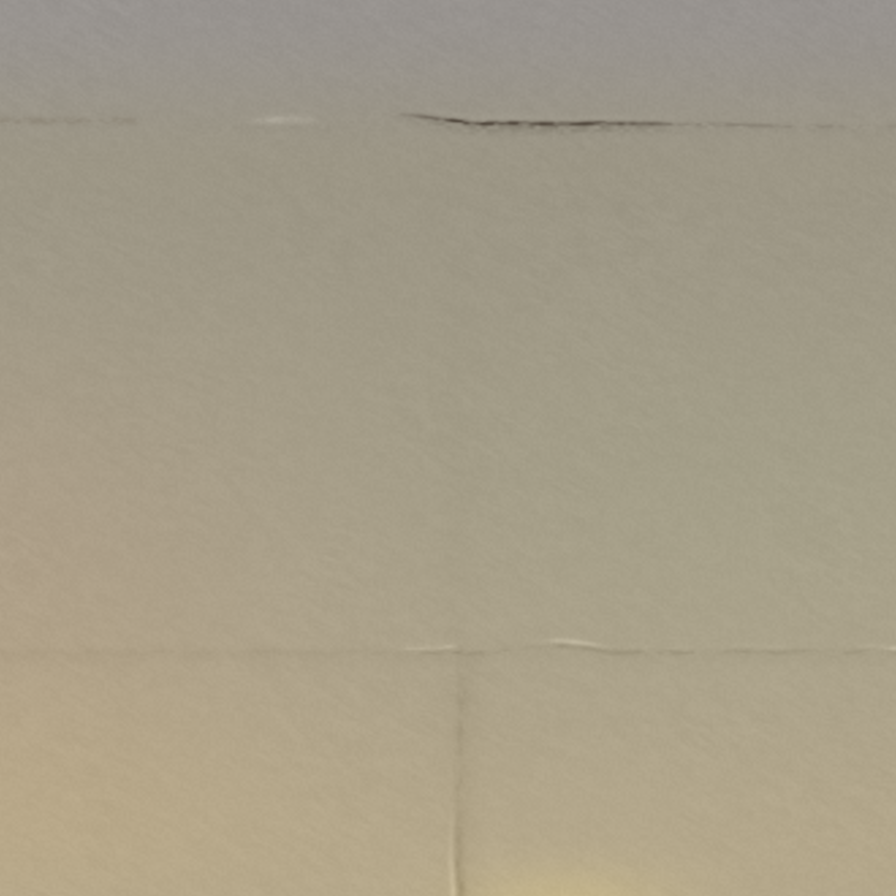
Give the GLSL for this texture, as a WebGL 1 fragment shader.

```glsl
precision highp float;
// Creased sheet of warm grey paper with a dark split, soft folds and a low glow.

uniform vec2 u_resolution;

float hash(vec2 p) {
  vec3 q = fract(vec3(p.xyx) * 0.1031);
  q += dot(q, q.yzx + 33.33);
  return fract((q.x + q.y) * q.z);
}

float noise(vec2 p) {
  vec2 cell = floor(p);
  vec2 f = fract(p);
  f = f * f * (3.0 - 2.0 * f);
  return mix(mix(hash(cell), hash(cell + vec2(1.0, 0.0)), f.x),
             mix(hash(cell + vec2(0.0, 1.0)), hash(cell + 1.0), f.x), f.y);
}

float fbm(vec2 p) {
  float sum = 0.0;
  float gain = 0.5;
  for (int i = 0; i < 3; i++) {
    sum += gain * noise(p);
    p = p * 2.03 + 7.3;
    gain *= 0.5;
  }
  return sum;
}

// Soft line profile around zero distance.
float ridge(float d, float width) {
  return exp(-d * d / (width * width));
}

// Fades in across a..b and out across c..d.
float span(float x, float a, float b, float c, float d) {
  return smoothstep(a, b, x) * (1.0 - smoothstep(c, d, x));
}

float glow(vec2 p, vec2 center, vec2 size) {
  vec2 d = (p - center) / size;
  return exp(-dot(d, d));
}

vec3 paperColor(vec2 p) {
  vec3 c = mix(vec3(0.708, 0.657, 0.545), vec3(0.674, 0.634, 0.543), smoothstep(0.0, 0.30, p.y));
  c = mix(c, vec3(0.642, 0.613, 0.533), smoothstep(0.22, 0.56, p.y));
  c = mix(c, vec3(0.612, 0.588, 0.522), smoothstep(0.48, 0.82, p.y));
  c = mix(c, vec3(0.595, 0.578, 0.562), smoothstep(0.80, 1.0, p.y));
  // Rosy warmth on the left, cooler green on the right
  c += vec3(0.020, 0.000, -0.002) * glow(p, vec2(-0.02, 0.42), vec2(0.30, 0.20));
  c += vec3(0.020, 0.005, -0.010) * glow(p, vec2(0.0, 0.14), vec2(0.36, 0.18));
  c += vec3(-0.006, 0.004, 0.000) * glow(p, vec2(0.85, 0.42), vec2(0.35, 0.22));
  // Light pooling at the lower edge
  c += vec3(0.060, 0.050, 0.000) * glow(p, vec2(0.63, -0.010), vec2(0.12, 0.042));
  return c;
}

// Brightness change from diagonal fibres and fine speckle.
float paperGrain(vec2 p) {
  vec2 fibre = mat2(0.87, 0.5, -0.5, 0.87) * p + 0.012 * fbm(p * 9.0);
  float patchy = 0.5 + noise(p * 11.0 + 4.0);
  float streaks = fbm(fibre * vec2(50.0, 170.0)) - 0.44;
  float speckle = noise(p * 330.0) - 0.5;
  float clouds = fbm(p * 6.0 + 3.0) - 0.44;
  return 0.024 * patchy * streaks + 0.018 * speckle + 0.010 * clouds;
}

vec3 upperCrease(vec3 c, vec2 p) {
  float wobble = 0.0025 * (noise(vec2(p.x * 30.0, 2.0)) - 0.5);
  float line = 0.8615 + 0.012 * (1.0 - smoothstep(0.42, 0.55, p.x))
             - 0.003 * smoothstep(0.72, 0.95, p.x) + wobble;
  float d = p.y - line;
  // Flecks fray the lower lip and interrupt the line
  float fleck = noise(p * vec2(150.0, 260.0));
  float torn = smoothstep(0.15, 0.75, noise(vec2(p.x * 75.0, 9.0)) * 0.6 + fleck * 0.5);
  float core = span(p.x, 0.45, 0.51, 0.69, 0.77);
  float faint = span(p.x, 0.42, 0.46, 0.85, 1.15);
  float ink = 0.62 * core * (0.6 + 0.4 * torn) + 0.20 * faint * torn;
  c = mix(c, vec3(0.33, 0.29, 0.25), ink * ridge(d, 0.0027));
  c -= 0.060 * (core + 0.35 * faint) * fleck * ridge(d + 0.005, 0.007);
  c += 0.018 * core * ridge(d - 0.006, 0.004);
  // Broken continuation toward the left edge
  float e = p.y - 0.864 - wobble;
  c -= vec3(0.040, 0.046, 0.050) * torn * span(p.x, -0.1, 0.0, 0.13, 0.18) * ridge(e, 0.0045);
  c += 0.055 * span(p.x, 0.26, 0.31, 0.32, 0.37) * (0.5 + fleck) * ridge(e - 0.001, 0.0045);
  c -= 0.018 * fleck * span(p.x, 0.15, 0.30, 0.36, 0.45) * ridge(e + 0.006, 0.006);
  return c;
}

vec3 lowerFold(vec3 c, vec2 p) {
  float wobble = 0.003 * (noise(vec2(p.x * 38.0, 13.0)) - 0.5);
  float line = 0.277 + 0.006 * span(p.x, 0.57, 0.60, 0.61, 0.69) + wobble;
  float d = p.y - line;
  float fleck = noise(p * vec2(110.0, 240.0) + 40.0);
  float broken = smoothstep(0.25, 0.8, 0.6 * noise(vec2(p.x * 45.0, 21.0)) + 0.5 * fleck);
  float lit = span(p.x, 0.42, 0.47, 0.50, 0.515) + span(p.x, 0.59, 0.62, 0.65, 0.69)
            + span(p.x, 0.95, 0.99, 1.1, 1.2) + 0.3 * span(p.x, 0.68, 0.74, 0.82, 0.95);
  float shade = 0.25 + 0.75 * span(p.x, 0.40, 0.50, 0.70, 1.3);
  c += 0.075 * lit * (0.25 + 0.75 * broken) * ridge(d - 0.001, 0.0032);
  c -= 0.045 * shade * broken * ridge(d + 0.0045, 0.0033);
  c -= 0.010 * ridge(d + 0.008, 0.010);
  return c;
}

vec3 verticalFold(vec3 c, vec2 p) {
  float d = p.x - 0.509 - 0.005 * (noise(vec2(p.y * 22.0, 31.0)) - 0.5);
  float fleck = noise(p * vec2(200.0, 110.0) + 70.0);
  float below = 1.0 - smoothstep(0.22, 0.30, p.y);
  float deep = 1.0 - smoothstep(0.0, 0.11, p.y);
  c -= (0.036 * below * fleck + 0.050 * deep) * ridge(d - 0.004, 0.0055);
  c += (0.010 * below * fleck + 0.065 * deep) * ridge(d + 0.004, 0.0038);
  c -= 0.014 * below * ridge(d - 0.012, 0.014);
  return c - 0.007 * (1.0 - smoothstep(0.3, 0.85, p.y)) * ridge(d, 0.016);
}

void main() {
  vec2 p = gl_FragCoord.xy / u_resolution;
  vec3 color = paperColor(p) + paperGrain(p);
  color = upperCrease(color, p);
  color = lowerFold(color, p);
  color = verticalFold(color, p);
  gl_FragColor = vec4(clamp(color, 0.0, 1.0), 1.0);
}
```
